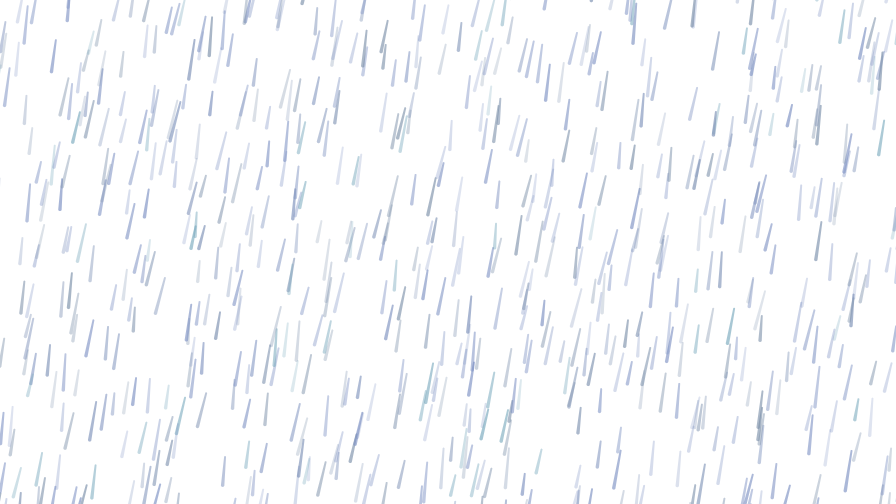
Reproduce this pattern procedurally as a Shadertoy shader.

```glsl
const float CELL_SIZE = 0.1;               // in canvas heights
const int   DROPS_PER_CELL = 6;
const float DROP_CHANCE = 0.59;
const vec2  LENGTH_RANGE = vec2(0.040, 0.080);
const vec2  SLANT_RANGE = vec2(0.06, 0.27); // sideways shift per unit of height
const float TOP_RADIUS = 0.0019;
const float BOTTOM_RADIUS = 0.0034;
const vec2  OPACITY_RANGE = vec2(0.24, 0.66);

const vec3 PAPER = vec3(1.0);
const vec3 SLATE = vec3(0.48, 0.56, 0.66);
const vec3 PERIWINKLE = vec3(0.48, 0.56, 0.76);
const vec3 TEAL = vec3(0.47, 0.66, 0.74);

float hash(vec2 p, float salt) {
    return fract(sin(dot(p, vec2(127.1, 311.7)) + salt * 74.7) * 43758.5453);
}

// Signed distance to a round-ended streak that widens towards its lower end
float streakDistance(vec2 p, vec2 bottom, vec2 top) {
    vec2 axis = top - bottom;
    vec2 offset = p - bottom;
    float t = clamp(dot(offset, axis) / dot(axis, axis), 0.0, 1.0);
    return length(offset - axis * t) - mix(BOTTOM_RADIUS, TOP_RADIUS, t);
}

vec3 dropColor(float pick) {
    vec3 color = mix(SLATE, PERIWINKLE, smoothstep(0.1, 0.6, pick));
    return mix(color, TEAL, step(0.9, pick));
}

// Lays one drop of a cell over the colour below it
vec3 addDrop(vec3 below, vec2 p, vec2 cell, float id, float pixel) {
    float salt = id * 9.0;
    if (hash(cell, salt) > DROP_CHANCE) return below;

    vec2 center = (cell + vec2(hash(cell, salt + 1.0), hash(cell, salt + 2.0))) * CELL_SIZE;
    float len = mix(LENGTH_RANGE.x, LENGTH_RANGE.y, hash(cell, salt + 3.0));
    float slant = mix(SLANT_RANGE.x, SLANT_RANGE.y, hash(cell, salt + 4.0));
    vec2 halfAxis = 0.5 * len * normalize(vec2(slant, 1.0));

    float d = streakDistance(p, center - halfAxis, center + halfAxis);
    float coverage = clamp(0.5 - d / pixel, 0.0, 1.0);
    float strength = pow(hash(cell, salt + 5.0), 1.3);
    float opacity = mix(OPACITY_RANGE.x, OPACITY_RANGE.y, strength);
    return mix(below, dropColor(hash(cell, salt + 6.0)), coverage * opacity);
}

void mainImage(out vec4 fragColor, in vec2 fragCoord) {
    vec2 p = fragCoord / iResolution.y;
    float pixel = 1.0 / iResolution.y;
    vec2 home = floor(p / CELL_SIZE);
    vec3 color = PAPER;

    // Drops may reach in from the neighbouring cells
    for (int y = -1; y <= 1; y++) {
        for (int x = -1; x <= 1; x++) {
            vec2 cell = home + vec2(x, y);
            for (int i = 0; i < DROPS_PER_CELL; i++) {
                color = addDrop(color, p, cell, float(i), pixel);
            }
        }
    }
    fragColor = vec4(color, 1.0);
}
```
